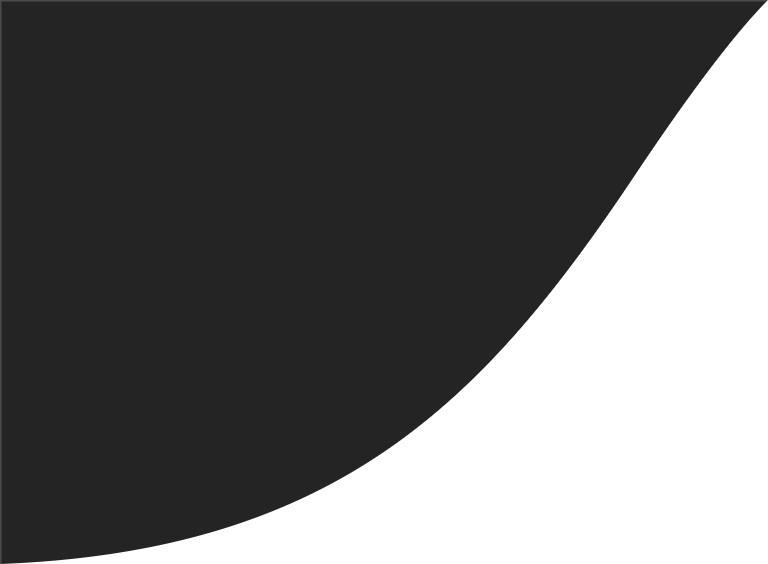
Write a Shadertoy shader that draws this background.

```glsl
const vec3 CHARCOAL = vec3(0.14);
const vec3 HAIRLINE = vec3(0.29);
const vec3 PAPER = vec3(1.0);

vec2 bezier(vec2 a, vec2 b, vec2 c, vec2 d, float t) {
    float s = 1.0 - t;
    return s * s * s * a + 3.0 * s * s * t * b + 3.0 * s * t * t * c + t * t * t * d;
}

vec2 bezierTangent(vec2 a, vec2 b, vec2 c, vec2 d, float t) {
    float s = 1.0 - t;
    return 3.0 * (s * s * (b - a) + 2.0 * s * t * (c - b) + t * t * (d - c));
}

// Signed distance in pixels, positive above a curve that advances along x
float distanceAbove(vec2 p, vec2 a, vec2 b, vec2 c, vec2 d, vec2 size) {
    float low = 0.0;
    float high = 1.0;
    for (int i = 0; i < 20; i++) {
        float mid = 0.5 * (low + high);
        if (bezier(a, b, c, d, mid).x < p.x) low = mid;
        else high = mid;
    }
    float t = 0.5 * (low + high);
    vec2 tangent = normalize(bezierTangent(a, b, c, d, t) * size);
    return (p.y - bezier(a, b, c, d, t).y) * size.y * tangent.x;
}

// Pixel coverage of a strip lying along a canvas edge
float edgeStrip(float distanceToEdge, float width) {
    return clamp(width - distanceToEdge + 0.5, 0.0, 1.0);
}

void mainImage(out vec4 fragColor, in vec2 fragCoord) {
    vec2 size = iResolution.xy;
    vec2 p = fragCoord / size;

    // Long bowl, then a short shoulder rising into the corner
    vec2 start = vec2(0.0, 0.0);
    vec2 joint = vec2(0.828, 0.692);
    vec2 corner = vec2(1.0, 1.0);
    float above = p.x < joint.x
        ? distanceAbove(p, start, vec2(0.443, 0.023), vec2(0.633, 0.294), joint, size)
        : distanceAbove(p, joint, vec2(0.880, 0.798), vec2(0.948, 0.929), corner, size);
    float inside = clamp(above + 0.5, 0.0, 1.0);

    // Faint light rim on the top and left
    float rimWidth = size.y / 376.0;
    float rim = max(edgeStrip(size.y - fragCoord.y, rimWidth),
                    edgeStrip(fragCoord.x, rimWidth));
    vec3 panel = mix(CHARCOAL, HAIRLINE, rim);

    fragColor = vec4(mix(PAPER, panel, inside), 1.0);
}
```
